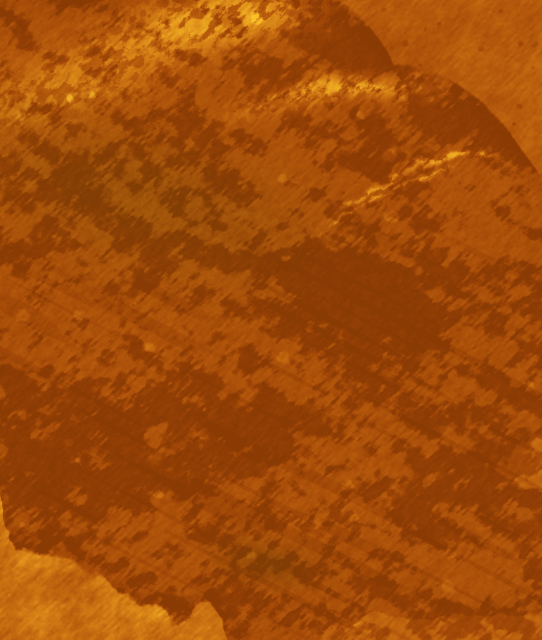
Reproduce this texture procedurally as a Shadertoy shader.

```glsl
// Weathered ochre rock: a domed slope with gold ridges, a paler sky and bright bottom ledges.
// One tone value is built from soft regions, stretched noise, hatching and glints,
// then mapped through a rust-to-gold colour ramp.

float hash(vec2 p) {
    return fract(sin(dot(p, vec2(127.1, 311.7))) * 43758.5453);
}

float noise(vec2 p) {
    vec2 i = floor(p), f = fract(p);
    f = f * f * (3.0 - 2.0 * f);
    return mix(mix(hash(i), hash(i + vec2(1, 0)), f.x),
               mix(hash(i + vec2(0, 1)), hash(i + vec2(1, 1)), f.x), f.y);
}

float fbm(vec2 p) {
    float sum = 0.0, amp = 0.5;
    for (int i = 0; i < 5; i++) {
        sum += amp * noise(p);
        p = mat2(1.6, 1.2, -1.2, 1.6) * p + 7.3;
        amp *= 0.55;
    }
    return sum / 1.055;
}

// Coordinates along and across a direction
vec2 turn(vec2 p, float a) {
    return vec2(cos(a) * p.x + sin(a) * p.y, cos(a) * p.y - sin(a) * p.x);
}

// Soft elliptical region
float glow(vec2 p, vec2 centre, vec2 radius, float angle) {
    vec2 d = turn(p - centre, angle) / radius;
    return exp(-dot(d, d));
}

// Small scattered pebbles, one candidate per cell
float pebbles(vec2 p, float scale, float density) {
    vec2 cell = floor(p * scale), f = fract(p * scale);
    vec2 centre = 0.3 + 0.4 * vec2(hash(cell + 3.1), hash(cell + 8.7));
    float size = 0.1 + 0.17 * hash(cell + 5.3);
    float ragged = 0.16 * (noise(p * 150.0) - 0.5);
    return step(hash(cell), density) * smoothstep(size, size * 0.4, length(f - centre) + ragged);
}

// Share of light mottling over the slope
float lightCover(vec2 p) {
    float c = 0.49;
    c -= 0.55 * glow(p, vec2(0.57, 0.52), vec2(0.13, 0.075), -0.2);
    c -= 0.28 * glow(p, vec2(0.38, 0.34), vec2(0.16, 0.06), -0.2);
    c -= 0.30 * glow(p, vec2(0.09, 0.28), vec2(0.17, 0.08), -0.4);
    c -= 0.20 * glow(p, vec2(0.72, 0.23), vec2(0.10, 0.05), 0.0);
    c -= 0.30 * glow(p, vec2(0.58, 0.92), vec2(0.09, 0.035), -0.5);
    c -= 0.25 * glow(p, vec2(0.71, 0.81), vec2(0.09, 0.05), -0.4);
    c += 0.30 * glow(p, vec2(0.45, 0.74), vec2(0.07, 0.05), 0.0);
    c += 0.28 * glow(p, vec2(0.13, 0.53), vec2(0.13, 0.06), -0.3);
    c += 0.25 * glow(p, vec2(0.38, 0.43), vec2(0.11, 0.05), -0.3);
    c += 0.30 * glow(p, vec2(0.55, 0.27), vec2(0.11, 0.06), 0.2);
    c += 0.32 * glow(p, vec2(0.20, 0.16), vec2(0.09, 0.035), -0.3);
    c += 0.25 * glow(p, vec2(0.78, 0.62), vec2(0.09, 0.10), 0.0);
    c += 0.20 * glow(p, vec2(0.75, 0.11), vec2(0.14, 0.05), 0.0);
    return c + 0.20 * glow(p, vec2(0.15, 0.90), vec2(0.32, 0.13), 0.2);
}

void mainImage(out vec4 fragColor, in vec2 fragCoord) {
    vec2 p = fragCoord / iResolution.y;
    vec2 streak = turn(p, -0.48), stroke = turn(p, 0.75);
    float hatch = noise(stroke * vec2(75.0, 240.0)) - 0.5;
    float grain = noise(p * 270.0) - 0.5;
    float rough = fbm(p * 24.0) - 0.5;

    // Mottled slope with scratches running down to the right
    float mottle = 0.55 * fbm(streak * vec2(14.0, 38.0)) + 0.45 * fbm(stroke * vec2(38.0, 70.0));
    float light = smoothstep(-0.07, 0.07, mottle - 0.5 + 0.55 * (lightCover(p) - 0.5) + 0.12 * hatch);
    float tone = mix(0.05, 0.33, light) + 0.09 * (fbm(p * 7.0) - 0.5);
    float scratch = smoothstep(0.70, 0.85, noise(streak * vec2(5.0, 85.0)));
    tone -= 0.10 * scratch * smoothstep(0.72, 0.55, p.y);
    tone += 0.07 * glow(p, vec2(0.50, 0.19), vec2(0.17, 0.012), 0.3);
    tone -= 0.10 * glow(p, vec2(0.42, 0.12), vec2(0.07, 0.03), -0.2);

    // Glints on the upper slope and the two curved ridges
    float glint = fbm(stroke * vec2(65.0, 110.0));
    float crown = glow(p, vec2(0.37, 0.98), vec2(0.15, 0.045), 0.15)
                + 0.65 * glow(p, vec2(0.13, 0.88), vec2(0.22, 0.055), 0.35);
    float ridgeY = 0.868 - 0.8 * pow(p.x - 0.6, 2.0) + 0.02 * rough;
    float ridge = exp(-pow((p.y - ridgeY) / 0.021, 2.0))
                * smoothstep(0.28, 0.52, p.x) * smoothstep(0.73, 0.60, p.x);
    float arcY = 0.757 - 1.35 * pow(p.x - 0.78, 2.0) + 0.03 * rough;
    float arcs = exp(-pow((p.y - arcY) / 0.006, 2.0)) * smoothstep(0.47, 0.60, p.x) * smoothstep(0.79, 0.76, p.x);
    arcs += 0.8 * exp(-pow((p.y - arcY + 0.016) / 0.005, 2.0)) * smoothstep(0.47, 0.53, p.x) * smoothstep(0.73, 0.68, p.x);
    float shine = min(crown + ridge + arcs, 1.0);
    tone += 0.12 * shine + 0.48 * shine * smoothstep(0.43, 0.62, glint + 0.12 * shine);
    tone += 0.20 * pebbles(p, 19.0, 0.10);
    tone += 0.32 * pebbles(p + 0.37, 30.0, 0.22) * glow(p, vec2(0.10, 0.84), vec2(0.16, 0.08), 0.3);

    // Sky behind the double-humped rim
    float hump = 1.01 - 7.0 * pow(max(p.x - 0.49, 0.0), 2.0);
    float shoulder = 0.90 - 3.5 * pow(p.x - 0.62, 2.0);
    float rim = p.y - max(hump, shoulder) + 0.012 * rough;
    tone -= 0.08 * smoothstep(-0.06, 0.0, rim);
    float sky = 0.45 + 0.22 * rough + 0.12 * (noise(turn(p, 1.25) * vec2(7.0, 45.0)) - 0.5);
    sky -= 0.12 * glow(p, vec2(0.64, 0.92), vec2(0.07, 0.05), 0.0) + 0.16 * pebbles(p, 34.0, 0.25);
    tone = mix(tone, sky, smoothstep(-0.004, 0.004, rim));

    // Bright ragged ledges along the bottom and at the right side
    float ledgeY = 0.145 - 0.43 * p.x + 0.075 * exp(-p.x / 0.012)
                 + 0.03 * glow(p, vec2(0.12, p.y), vec2(0.05), 0.0)
                 + 0.06 * glow(p, vec2(0.325, p.y), vec2(0.03), 0.0);
    float ledge = ledgeY - p.y + 0.06 * rough;
    tone -= 0.09 * smoothstep(-0.05, 0.0, ledge);
    float gold = 0.64 + 0.55 * rough + 0.22 * (glint - 0.5) - 0.2 * glow(p, vec2(0.11, 0.08), vec2(0.06, 0.03), 0.0);
    tone = mix(tone, gold, smoothstep(-0.004, 0.006, ledge));
    float patches = glow(p, vec2(0.83, 0.275), vec2(0.07, 0.04), 0.4)
                  + smoothstep(0.06, 0.01, p.y) * smoothstep(0.44, 0.60, p.x);
    tone += 0.18 * smoothstep(0.40, 0.55, patches + 0.9 * rough);

    // Fine surface texture and colour ramp
    tone += (0.10 + 0.10 * tone) * hatch + 0.08 * grain;
    tone = clamp(tone, 0.0, 1.1);
    vec3 colour = vec3(0.54, 0.23, 0.015) + tone * vec3(0.40, 0.17, 0.04)
                + tone * tone * vec3(0.0, 0.28, 0.08);
    float olive = glow(p, vec2(0.22, 0.69), vec2(0.24, 0.10), -0.3) + glow(p, vec2(0.42, 0.12), vec2(0.07, 0.03), -0.2);
    colour *= mix(vec3(1.0), vec3(0.93, 1.04, 1.0), min(olive, 1.0));
    fragColor = vec4(colour, 1.0);
}
```
